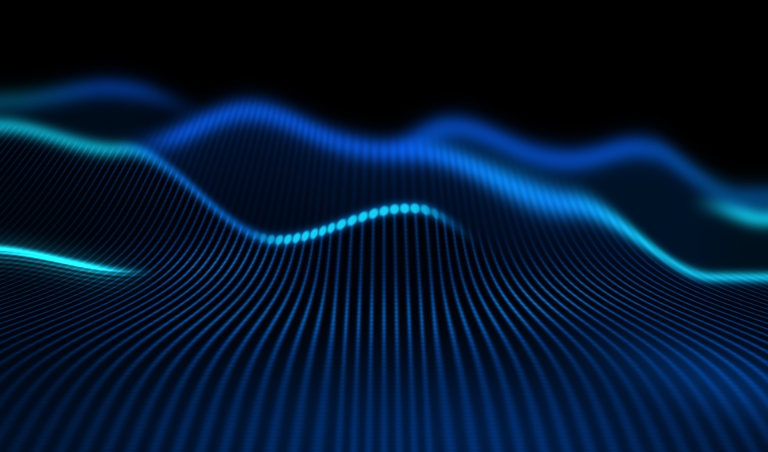
Write a Shadertoy shader that draws this background.

```glsl
float bump(float x, float center, float width) {
    float t = (x - center) / width;
    return exp(-t * t);
}

// Ridge heights across the canvas, both axes running from 0 to 1
float farLeftRidge(float x) {
    return 0.775 + 0.032 * bump(x, 0.14, 0.08) - 0.03 * smoothstep(0.18, 0.3, x);
}

float farRightRidge(float x) {
    return 0.64 + 0.08 * bump(x, 0.59, 0.09) + 0.035 * bump(x, 0.83, 0.06)
         - 0.075 * smoothstep(0.85, 0.97, x);
}

float middleRidge(float x) {
    return 0.665 + 0.092 * bump(x, 0.325, 0.1) - 0.115 * smoothstep(0.54, 0.75, x)
         - 0.165 * smoothstep(0.74, 0.93, x);
}

float frontRidge(float x) {
    return 0.721 - 0.052 * smoothstep(0.0, 0.15, x) - 0.2 * smoothstep(0.16, 0.36, x)
         + 0.07 * smoothstep(0.36, 0.53, x) - 0.12 * smoothstep(0.54, 0.68, x);
}

// Lays a soft-topped sheet over the layers behind; depth is positive below its ridge
vec3 sheet(vec3 back, float depth, float blur, vec3 fill, vec3 glow, float opacity) {
    vec3 body = mix(back, fill, opacity * smoothstep(-blur, blur, depth));
    return body + glow * opacity * bump(depth, 0.0, blur);
}

float strandSpacing(float y) {
    return 0.0243 + (0.47 - y) * 0.02;
}

// Counts strands sideways; they fan out downward and bend at the fold
float strandPhase(vec2 p) {
    float side = (p.x - 0.5) * 1.7;
    float bend = 0.35 * sign(side) * max(abs(side) - 0.11, 0.0) * tanh((0.34 - p.y) / 0.11);
    return (side - bend) / strandSpacing(p.y);
}

void mainImage(out vec4 fragColor, in vec2 fragCoord) {
    vec2 p = fragCoord / iResolution.xy;
    float x = p.x, y = p.y;
    vec3 blue = vec3(0.02, 0.27, 0.7);
    vec3 cyan = vec3(0.06, 0.78, 0.85);

    float phase = strandPhase(p);
    float wave = 0.5 + 0.5 * cos(6.28318 * phase);

    // Blurred far ridges
    vec3 color = vec3(0.0, 0.001, 0.003);
    color = sheet(color, farLeftRidge(x) - y, 0.027, vec3(0.0, 0.045, 0.1),
                  mix(vec3(0.01, 0.2, 0.26), vec3(0.01, 0.15, 0.4), smoothstep(0.0, 0.15, x)),
                  smoothstep(0.29, 0.16, x));
    color = sheet(color, farRightRidge(x) - y, 0.031, vec3(0.0, 0.07, 0.15),
                  mix(blue * 0.8, vec3(0.01, 0.2, 0.36), smoothstep(0.8, 0.95, x)),
                  smoothstep(0.48, 0.58, x));
    color = sheet(color, 0.55 - 0.035 * smoothstep(0.9, 1.0, x) - y, 0.022,
                  vec3(0.0, 0.06, 0.11), cyan * 0.75, smoothstep(0.89, 0.98, x));

    // Middle ridge, turning cyan and thinner to the right
    float middleDepth = middleRidge(x) - y;
    float middleBlur = 0.03 + 0.008 * bump(x, 0.69, 0.06) - 0.016 * smoothstep(0.74, 0.88, x);
    vec3 middleGlow = mix(blue * 0.9, vec3(0.03, 0.43, 0.73), smoothstep(0.5, 0.68, x));
    middleGlow = mix(middleGlow, cyan * 0.9, smoothstep(0.72, 0.86, x));
    vec3 middleFill = mix(vec3(0.0, 0.035, 0.1), vec3(0.01, 0.11, 0.27), exp(-9.0 * max(middleDepth, 0.0)));
    color = sheet(color, middleDepth, middleBlur, middleFill * (0.75 + 0.35 * wave),
                  middleGlow * (0.92 + 0.08 * wave), smoothstep(0.14, 0.25, x));

    // Front sheet, dissolving into the middle one on the right
    float depth = frontRidge(x) - y;
    float softness = mix(0.012, 0.12, smoothstep(0.56, 0.72, x));
    float front = smoothstep(-softness, softness, depth);
    front *= mix(1.0, smoothstep(-0.01, 0.03, middleDepth), smoothstep(0.58, 0.7, x));
    color = mix(color, vec3(0.0, 0.012, 0.03), front * 0.93);

    // Haze rising from the lower edge
    float haze = smoothstep(0.34, 0.02, y) * (0.4 + 0.6 * bump(x, 0.6, 0.35));
    color += front * haze * vec3(0.004, 0.09, 0.22);
    float drift = bump(y, 0.17 - 0.45 * (x - 0.92), 0.08) * bump(x, 0.93, 0.16);
    color += front * drift * vec3(0.005, 0.1, 0.22);

    // Strands, sharpest and brightest along the fold
    float foldHeight = 0.3 + 0.04 * smoothstep(0.6, 0.78, x) - 0.1 * smoothstep(0.8, 1.0, x);
    float power = 0.24 + 0.46 * bump(y, foldHeight, 0.1) + 0.25 * bump(depth, 0.0, 0.1);
    power += 0.4 * bump(y, 0.42, 0.06) * bump(x, 0.25, 0.1);
    power *= mix(0.55, 1.0, smoothstep(0.0, 0.28, x)) * mix(1.0, 0.75, smoothstep(0.65, 0.9, x));
    float strand = pow(wave, mix(1.3, 3.6, smoothstep(0.05, 0.32, y)));
    strand *= 0.92 + 0.08 * cos(y * 690.0);
    vec3 strandColor = mix(vec3(0.01, 0.34, 0.78), vec3(0.05, 0.58, 1.0), smoothstep(0.5, 0.95, power));
    color += strandColor * strand * power * front;

    // Glowing front crest
    float crestBlur = mix(0.02, 0.014, smoothstep(0.1, 0.3, x));
    vec3 crestColor = mix(cyan * 0.85, vec3(0.02, 0.34, 0.65), smoothstep(0.13, 0.23, x));
    crestColor = mix(crestColor, vec3(0.02, 0.45, 0.75), smoothstep(0.3, 0.4, x));
    color += crestColor * bump(depth, 0.0, crestBlur) * smoothstep(0.63, 0.54, x) * 0.8;

    // One bead on the tip of each strand
    float acrossStrand = (phase - round(phase)) * strandSpacing(y);
    float bead = smoothstep(0.0145, 0.006, length(vec2(acrossStrand, depth)));
    bead *= smoothstep(0.32, 0.38, x) * smoothstep(0.59, 0.53, x);
    color = mix(color, vec3(0.07, 0.82, 0.95), bead);

    // Near left fold with fine trailing threads
    float nearDepth = 0.451 - 0.052 * smoothstep(-0.02, 0.18, x) - y;
    float threads = smoothstep(-0.004, 0.004, nearDepth) * exp(-45.0 * max(nearDepth, 0.0));
    threads *= 0.5 + 0.5 * cos(nearDepth * 650.0 + x * 40.0);
    float nearGlow = bump(nearDepth, 0.0, 0.008) + 0.7 * threads + 0.2 * bump(nearDepth, 0.0, 0.03);
    color += vec3(0.1, 0.82, 0.9) * nearGlow * smoothstep(0.21, 0.1, x);

    fragColor = vec4(clamp(color, 0.0, 1.0), 1.0);
}
```
